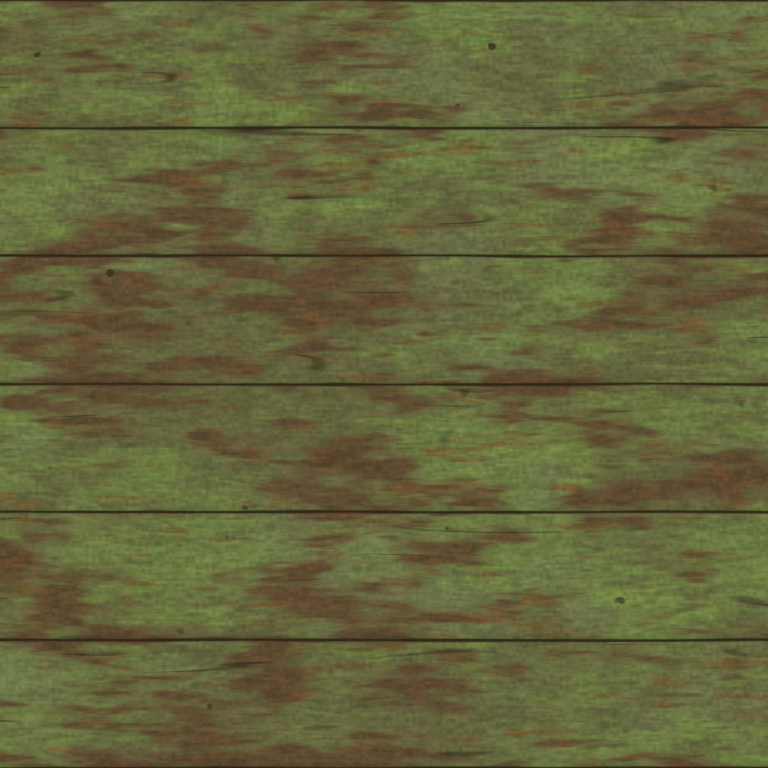
This texture is drawn by a WebGL 2 fragment shader. Its source:

```glsl
#version 300 es
precision highp float;

uniform vec2 u_resolution;
out vec4 fragColor;

float hash(vec2 p) {
    vec3 q = fract(p.xyx * vec3(0.1031, 0.1030, 0.0973));
    q += dot(q, q.yzx + 33.33);
    return fract((q.x + q.y) * q.z);
}

float noise(vec2 p) {
    vec2 cell = floor(p);
    vec2 f = fract(p);
    f = f * f * (3.0 - 2.0 * f);
    float low = mix(hash(cell), hash(cell + vec2(1, 0)), f.x);
    float high = mix(hash(cell + vec2(0, 1)), hash(cell + vec2(1, 1)), f.x);
    return mix(low, high, f.y);
}

float fbm(vec2 p) {
    float sum = 0.0;
    float amplitude = 0.5;
    for (int i = 0; i < 5; i++) {
        sum += amplitude * noise(p);
        p = p * 2.03 + vec2(17.3, 9.7);
        amplitude *= 0.5;
    }
    return sum / 0.97;
}

void main() {
    vec2 uv = gl_FragCoord.xy / u_resolution;
    float pixel = 1.0 / min(u_resolution.x, u_resolution.y);

    // Six planks with nearly straight joints
    float row = uv.y * 6.0;
    float joint = floor(row + 0.5);
    float waver = 0.012 * (noise(vec2(uv.x * 7.0, joint * 5.3 + 2.0)) - 0.5);
    float plank = floor(row + waver);
    float seamOffset = (row + waver - joint) / 6.0;

    // Grain runs along each plank and bends a little
    vec2 grain = uv + vec2(3.7, 9.1) * (plank + 2.0);
    grain.y += 0.012 * (noise(grain * vec2(5.0, 14.0)) - 0.5);
    float streak = fbm(grain * vec2(17.0, 95.0));
    float fiber = noise(grain * vec2(75.0, 300.0));
    float weave = noise(uv * vec2(230.0, 190.0) + 40.0);

    // Layered green paint
    float shade = 0.55 * fbm(uv * vec2(7.0, 11.0) + 61.0) + 0.45 * streak;
    vec3 color = mix(vec3(0.385, 0.39, 0.238), vec3(0.425, 0.485, 0.262), smoothstep(0.38, 0.62, shade));
    float chalk = smoothstep(0.52, 0.74, fbm(uv * vec2(7.0, 9.0) + 23.0));
    color = mix(color, vec3(0.44, 0.475, 0.31), 0.5 * chalk);
    float scuff = smoothstep(0.58, 0.76, fbm(grain * vec2(11.0, 48.0) + 80.0));
    color = mix(color, vec3(0.45, 0.54, 0.25), 0.5 * scuff);

    // Bare wood shows softly through patches and flaked streaks
    float patches = fbm(uv * vec2(4.5, 8.0) + 12.0);
    float flakes = fbm(grain * vec2(12.0, 38.0) + 5.0);
    float nearJoint = exp(-abs(seamOffset) * 55.0);
    float wear = 0.38 * patches + 0.32 * flakes + 0.3 * streak + 0.02 * nearJoint;
    wear += 0.035 * (fiber - 0.5) + 0.025 * (weave - 0.5);
    vec3 wood = mix(vec3(0.39, 0.33, 0.225), vec3(0.37, 0.275, 0.185), smoothstep(0.5, 0.62, wear));
    wood = mix(wood, vec3(0.33, 0.25, 0.17), 0.7 * smoothstep(0.55, 0.75, streak));
    color = mix(color, wood, 0.9 * smoothstep(0.48, 0.635, wear));

    // Sparse rusty flecks
    float rust = smoothstep(0.64, 0.8, fbm(grain * vec2(15.0, 85.0) + 130.0));
    color = mix(color, vec3(0.46, 0.30, 0.17), 0.5 * rust);

    // Fine fibers and a few short hairline cracks
    color *= 1.0 + 0.17 * (fiber - 0.5) + 0.15 * (weave - 0.5);
    float ridge = abs(noise(grain * vec2(4.0, 60.0) + 200.0) - 0.5);
    float crackMask = smoothstep(0.74, 0.9, noise(grain * vec2(10.0, 35.0) + 90.0));
    color *= 1.0 - 0.28 * crackMask * (1.0 - smoothstep(0.01, 0.06, ridge));

    // Scattered nail holes and dents
    for (int i = 0; i < 18; i++) {
        float id = float(i);
        vec2 center = vec2(hash(vec2(id, 3.0)), hash(vec2(id, 19.0)));
        vec2 offset = (uv - center) * vec2(0.85, 1.0);
        float radius = mix(0.0015, 0.0048, hash(vec2(id, 41.0)));
        float ragged = length(offset) + 0.004 * (noise(uv * 190.0 + id) - 0.5);
        float hole = 1.0 - smoothstep(radius - 1.5 * pixel, radius + 1.5 * pixel, ragged);
        color = mix(color, vec3(0.22, 0.18, 0.13), hole * mix(0.35, 0.85, hash(vec2(id, 67.0))));
    }

    // Thin dark joints with a soft shadow and a worn lower lip
    float lip = exp(-pow((seamOffset + 0.005) / 0.002, 2.0));
    color += 0.04 * lip * noise(vec2(uv.x * 30.0, joint));
    color *= 1.0 - 0.18 * exp(-abs(seamOffset) * 260.0);
    float halfWidth = mix(0.0011, 0.0021, noise(vec2(uv.x * 18.0, joint * 7.0 + 31.0)));
    float gap = 1.0 - smoothstep(halfWidth - pixel, halfWidth + pixel, abs(seamOffset));
    color = mix(color, vec3(0.18, 0.14, 0.09), 0.9 * gap);

    fragColor = vec4(color, 1.0);
}
```
